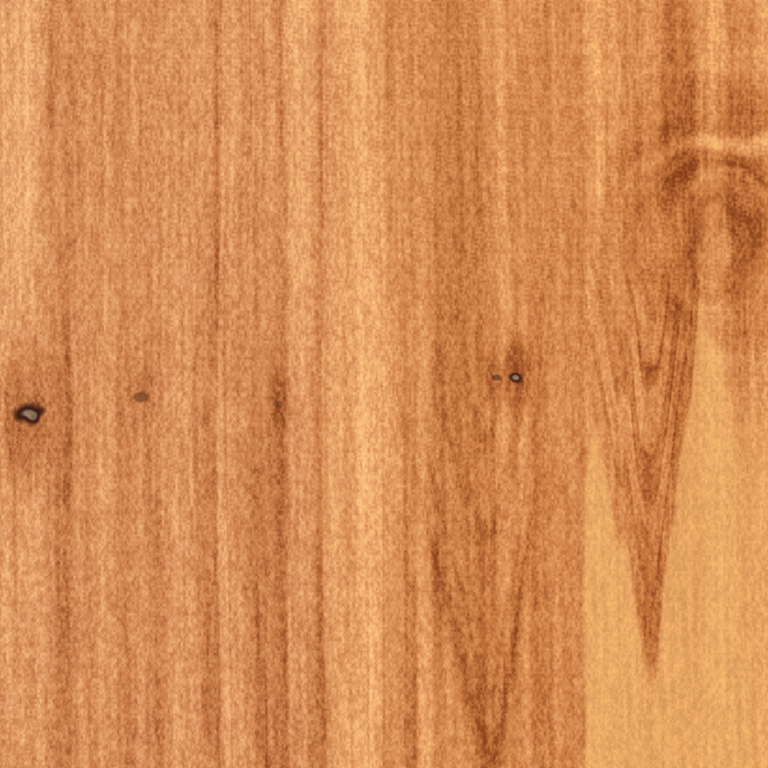
This texture is drawn by a Shadertoy shader. Its source:

```glsl
// Warm planed timber: long streaks, hairlines and speckle, knots that bend the grain,
// downward cathedral points, pale sapwood flames and a dark burl.
// A scalar tone is summed from noise layers, then mapped through a colour ramp.

const vec3 RAMP[6] = vec3[6](
  vec3(0.60, 0.31, 0.15), vec3(0.70, 0.40, 0.21), vec3(0.78, 0.48, 0.27),
  vec3(0.84, 0.55, 0.33), vec3(0.89, 0.62, 0.40), vec3(0.95, 0.70, 0.45));
const vec3 HIGHLIGHT = vec3(0.15, 0.30, 0.28);
const vec3 SAPWOOD = vec3(0.94, 0.70, 0.41);
const vec3 KNOT_DARK = vec3(0.22, 0.10, 0.06);
const vec3 KNOT_HEART = vec3(0.62, 0.52, 0.42);
const vec3 LEFT_TINT = vec3(1.00, 1.01, 1.05);
const vec3 RIGHT_TINT = vec3(1.00, 0.98, 0.93);
const float BASE_TONE = 0.72;
const float STREAKS = 0.42;
const float HAIRLINES = 0.20;
const float SPECKLE = 0.50;
const vec2 BURL = vec2(0.95, 0.68);

// Growth bands: x of the crisp right edge, width, darkening (negative is lighter)
const vec3 BANDS[8] = vec3[8](
  vec3(0.050, 0.035, -0.16), vec3(0.085, 0.022, 0.22),
  vec3(0.283, 0.012, 0.28), vec3(0.370, 0.030, 0.36),
  vec3(0.420, 0.012, 0.26), vec3(0.495, 0.060, -0.16),
  vec3(0.540, 0.028, 0.14), vec3(0.755, 0.020, 0.26));

// Knots: x, y, radius, strength
const vec4 KNOTS[5] = vec4[5](
  vec4(0.037, 0.461, 0.015, 1.0), vec4(0.183, 0.483, 0.008, 0.42),
  vec4(0.362, 0.474, 0.006, 0.3), vec4(0.672, 0.509, 0.008, 0.9),
  vec4(0.646, 0.508, 0.005, 0.48));

float hash(vec2 p) {
  return fract(sin(dot(p, vec2(127.1, 311.7))) * 43758.5453);
}

// Value noise centred on zero
float wave(vec2 p) {
  vec2 c = floor(p), f = fract(p);
  f = f * f * (3.0 - 2.0 * f);
  return mix(mix(hash(c), hash(c + vec2(1, 0)), f.x),
             mix(hash(c + vec2(0, 1)), hash(c + vec2(1, 1)), f.x), f.y) - 0.5;
}

// Four octaves of noise stretched far along the trunk
float streaks(vec2 p) {
  float sum = 0.0, gain = 1.0;
  vec2 freq = vec2(15.0, 0.6);
  for (int i = 0; i < 4; i++) {
    sum += gain * wave(p * freq + float(i) * 17.3);
    freq *= vec2(2.2, 1.6);
    gain *= 0.8;
  }
  return sum;
}

// Thin dark lines that come and go along the trunk
float hairlines(vec2 p) {
  float line = 1.0 - smoothstep(0.0, 0.13, abs(wave(p * vec2(45.0, 0.9) + 5.0)));
  return line * smoothstep(-0.1, 0.25, wave(p * vec2(18.0, 2.2) + 31.0));
}

// Height above a rounded downward point with separate side slopes
float cathedral(vec2 d, float leftSlope, float rightSlope) {
  float slope = mix(leftSlope, rightSlope, smoothstep(-0.01, 0.01, d.x));
  return d.y - slope * (sqrt(d.x * d.x + 0.0001) - 0.01);
}

vec3 ramp(float tone) {
  vec3 colour = RAMP[0];
  for (int i = 1; i < 6; i++)
    colour = mix(colour, RAMP[i], clamp(tone * 5.0 - float(i - 1), 0.0, 1.0));
  return colour + HIGHLIGHT * max(tone - 1.0, 0.0) + 0.3 * min(tone, 0.0);
}

void mainImage(out vec4 fragColor, in vec2 fragCoord) {
  vec2 uv = fragCoord / iResolution.xy, p = uv;

  // Grain drifts and parts around the knots, which have halos, rims and hearts
  float halo = 0.0, dark = 0.0, heart = 0.0;
  p.x += 0.012 * wave(uv * vec2(4.0, 2.0)) + 0.004 * wave(uv * vec2(14.0, 5.0));
  for (int i = 0; i < 5; i++) {
    vec4 k = KNOTS[i];
    vec2 d = (uv - k.xy) / k.z;
    p.x -= 0.6 * k.z * d.x * exp(-dot(d * d, vec2(0.16, 0.05)));
    float r = length(d * vec2(0.85, 1.2)) + 0.5 * wave(uv * 90.0);
    halo += k.w * exp(-dot(d * d, vec2(0.12, 0.03)));
    dark = max(dark, k.w * (1.0 - smoothstep(0.65, 1.3, r)));
    heart = max(heart, step(0.5, k.w) * (1.0 - smoothstep(0.35, 0.75, r)));
  }

  // Streaks, hairlines and growth bands
  float tone = BASE_TONE + STREAKS * streaks(p) - HAIRLINES * hairlines(p) - 0.55 * halo;
  for (int i = 0; i < 8; i++) {
    float d = (p.x - BANDS[i].x) / BANDS[i].y;
    d *= d > 0.0 ? 5.0 : 1.0;
    tone -= BANDS[i].z * (1.0 + 0.8 * wave(vec2(float(i) * 7.0, uv.y * 2.5))) * exp(-d * d);
  }

  // Burl of warped arches
  vec2 b = uv - BURL, reach = b - vec2(0.0, 0.07);
  b += 0.05 * vec2(wave(uv * 12.0), wave(uv * 12.0 + 40.0));
  b.y += 0.025 * wave(uv * vec2(34.0, 26.0));
  float ring = length(b), burl = exp(-dot(reach * reach, vec2(50.0, 28.0)));
  float arches = wave(vec2(ring * 34.0, uv.x * 5.0)) + 0.6 * wave(vec2(ring * 85.0, uv.x * 9.0));
  tone += burl * (0.75 * arches - 0.26);

  // Cathedral points with lines following their outline
  float ragged = 0.10 * wave(p * vec2(60.0, 4.0));
  float outer = cathedral(p - vec2(0.85, 0.12), 5.0, 10.0) + ragged;
  float inner = cathedral(p - vec2(0.635, 0.0), 4.5, 7.0) + ragged * 0.5;
  float inOuter = smoothstep(-0.03, 0.05, outer) * smoothstep(0.74, 0.78, p.x);
  inOuter *= (1.0 - smoothstep(0.5, 0.85, uv.y)) * (1.0 - burl);
  float inInner = smoothstep(-0.02, 0.03, inner) * (1.0 - smoothstep(0.25, 0.65, uv.y));
  tone += inOuter * (0.65 * wave(vec2(outer * 34.0, uv.y * 2.0)) - 0.20);
  tone += inInner * (0.5 * wave(vec2(inner * 30.0, uv.y * 2.0)) - 0.08);
  tone -= 0.28 * exp(-inner * inner * 576.0) * (1.0 - smoothstep(0.2, 0.45, uv.y));

  // Sapwood flames beside the outer point
  float top = uv.x < 0.85 ? 0.44 - 2.5 * abs(uv.x - 0.78) : 0.61 - 1.5 * max(uv.x - 0.9, 0.0);
  top += 1.2 * ragged;
  float soft = mix(0.03, 0.16, smoothstep(0.90, 0.97, uv.x));
  float sap = smoothstep(0.754, 0.764, p.x) * (1.0 - smoothstep(-0.04, 0.02, outer));
  sap *= 1.0 - smoothstep(top - soft, top + 0.02, uv.y);
  sap *= 1.0 - 0.55 * smoothstep(0.92, 1.0, uv.x + 0.1 * wave(uv * vec2(9.0, 3.0)));
  tone = mix(tone, 0.90 + 0.4 * (tone - BASE_TONE), 0.85 * sap);

  // Long fibres and near-round speckle
  float grain = 0.45 * wave(p * vec2(260.0, 22.0)) + 0.7 * wave(uv * vec2(300.0, 150.0));
  grain += 0.65 * wave(uv * vec2(410.0, 330.0) + 9.0);
  tone += SPECKLE * grain * (1.0 - 0.35 * sap);

  vec3 colour = ramp(tone) * mix(LEFT_TINT, RIGHT_TINT, smoothstep(0.2, 0.8, uv.x));
  colour = mix(colour, SAPWOOD * (0.97 + 0.12 * grain), 0.5 * sap);
  colour = mix(colour, KNOT_DARK, dark);
  colour = mix(colour, KNOT_HEART * (1.0 + 0.5 * wave(uv * 160.0)), 0.8 * heart);
  fragColor = vec4(clamp(colour, 0.0, 1.0), 1.0);
}
```
